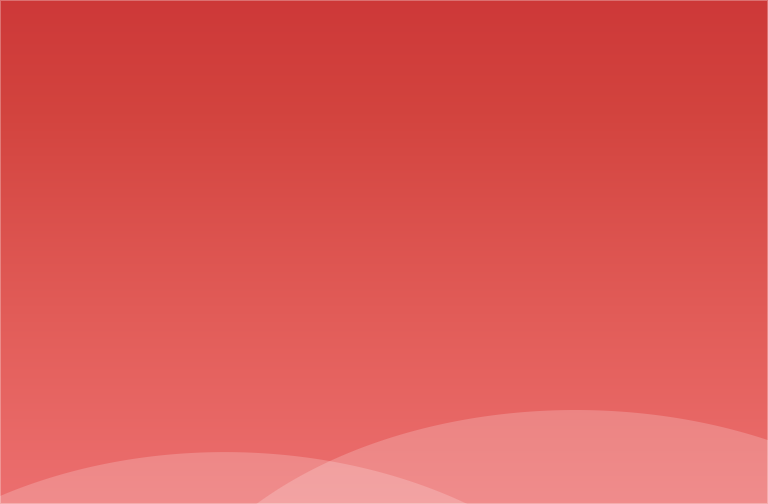
Give the GLSL for this background, as a WebGL 2 fragment shader.

```glsl
#version 300 es
precision highp float;

// Draws a red vertical gradient with two translucent pale hills at the foot.
// The hills are ellipses blended as white veils, so their overlap is brighter;
// a hairline rim lightens the canvas border. Lengths are in canvas heights.

#define HILL_VEIL 0.2
#define RIM_VEIL 0.35
#define RIM_WIDTH 0.0016
#define LEFT_APEX vec2(0.446, 0.103)
#define LEFT_RADII vec2(0.853, 0.591)
#define RIGHT_APEX vec2(1.142, 0.1865)
#define RIGHT_RADII vec2(0.853, 0.565)

uniform vec2 u_resolution;
out vec4 fragColor;

const vec3 TOP_RED = vec3(0.804, 0.220, 0.220);
const vec3 UPPER_RED = vec3(0.824, 0.263, 0.243);
const vec3 LOWER_RED = vec3(0.890, 0.370, 0.355);
const vec3 BOTTOM_RED = vec3(0.925, 0.435, 0.435);

// Piecewise linear gradient, depth 0 at the top and 1 at the bottom.
vec3 backdrop(float depth) {
  vec3 color = mix(TOP_RED, UPPER_RED, clamp(depth / 0.22, 0.0, 1.0));
  color = mix(color, LOWER_RED, clamp((depth - 0.22) / 0.45, 0.0, 1.0));
  return mix(color, BOTTOM_RED, clamp((depth - 0.67) / 0.33, 0.0, 1.0));
}

// Approximate signed distance to an ellipse, negative inside.
float ellipseDistance(vec2 p, vec2 radii) {
  float k = length(p / radii);
  float slope = length(p / (radii * radii));
  return k * (k - 1.0) / max(slope, 1e-4);
}

// Smooth coverage of an ellipse whose highest point is the apex.
float hill(vec2 p, vec2 apex, vec2 radii, float pixel) {
  vec2 center = apex - vec2(0.0, radii.y);
  return clamp(0.5 - ellipseDistance(p - center, radii) / pixel, 0.0, 1.0);
}

void main() {
  float pixel = 1.0 / u_resolution.y;
  vec2 p = gl_FragCoord.xy * pixel;
  vec2 size = u_resolution * pixel;

  vec3 color = backdrop(1.0 - p.y);

  // Veils stack where the hills cross.
  color = mix(color, vec3(1.0), HILL_VEIL * hill(p, LEFT_APEX, LEFT_RADII, pixel));
  color = mix(color, vec3(1.0), HILL_VEIL * hill(p, RIGHT_APEX, RIGHT_RADII, pixel));

  // Pale hairline around the canvas.
  vec2 inset = min(p, size - p);
  float border = min(inset.x, inset.y);
  float rim = clamp((RIM_WIDTH - border) / pixel + 0.5, 0.0, 1.0);
  color = mix(color, vec3(1.0), RIM_VEIL * rim);

  fragColor = vec4(color, 1.0);
}
```
